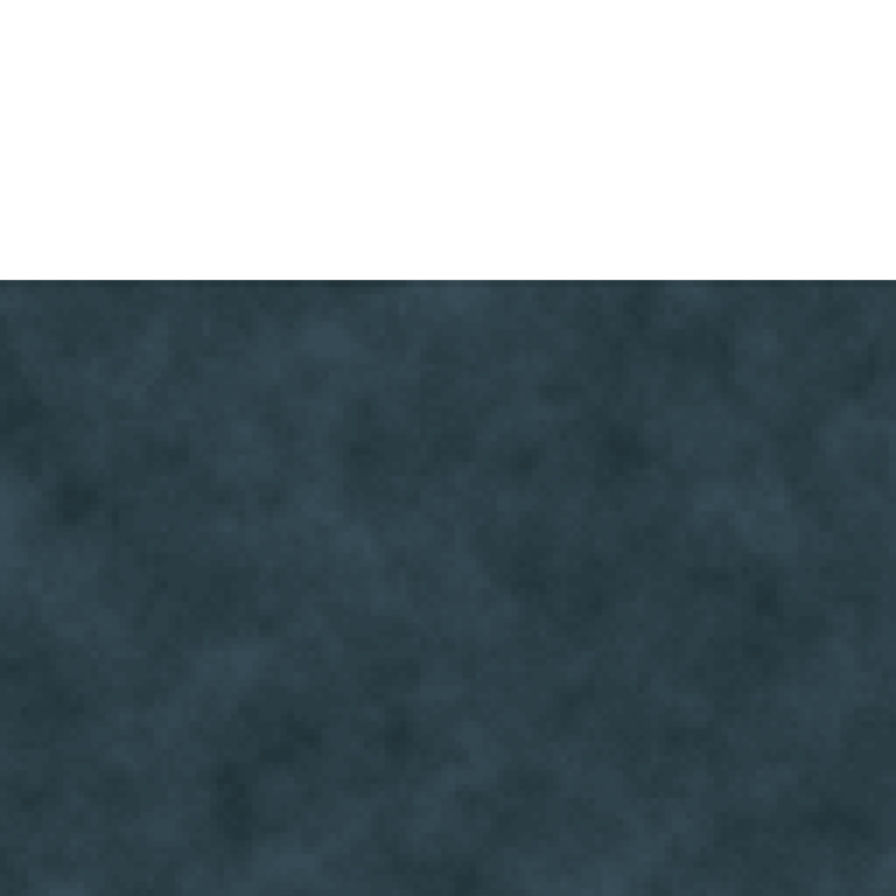
Write a Shadertoy shader that draws this texture.

```glsl
const float CELLS = 128.0;           // grain cells per canvas height
const float SLATE_ROWS = 88.0;       // rows covered by slate, from the bottom
const float CELL_BLUR = 0.24;        // half width of the blend between cells
const float COARSE_SIZE = 11.0;      // largest blotch, in cells
const int OCTAVES = 4;
const float OCTAVE_GAIN = 0.78;
const float GRAIN = 0.16;            // tone jitter of single cells
const float CONTRAST = 1.75;
const float LEVELS = 6.0;            // tonal steps
const float STEP_STRENGTH = 0.65;
const float RIM_SHADE = 0.30;        // darkening of the topmost row
const vec3 DARK_SLATE = vec3(0.142, 0.212, 0.238);
const vec3 LIGHT_SLATE = vec3(0.208, 0.290, 0.330);
const vec3 WHITE = vec3(1.0);

// Integer hash of a lattice point, from 0 to 1
float hash(vec2 p, uint seed) {
    uvec2 q = uvec2(ivec2(p) + 4096);
    uint h = q.x * 1597334677u ^ q.y * 3812015801u ^ seed * 2654435769u;
    h = (h ^ (h >> 16)) * 2246822519u;
    h = (h ^ (h >> 13)) * 3266489917u;
    h ^= h >> 16;
    return float(h >> 8) / 16777216.0;
}

float valueNoise(vec2 p, uint seed) {
    vec2 i = floor(p);
    vec2 f = fract(p);
    f = f * f * (3.0 - 2.0 * f);
    float low = mix(hash(i, seed), hash(i + vec2(1, 0), seed), f.x);
    float high = mix(hash(i + vec2(0, 1), seed), hash(i + 1.0, seed), f.x);
    return mix(low, high, f.y);
}

// Blotches of several sizes, normalised to 0..1
float blotches(vec2 cell) {
    float sum = 0.0, total = 0.0, weight = 1.0, size = COARSE_SIZE;
    for (int k = 0; k < OCTAVES; k++) {
        sum += weight * valueNoise((cell + 0.5) / size + float(k) * 7.3, uint(k + 1));
        total += weight;
        weight *= OCTAVE_GAIN;
        size *= 0.53;
    }
    return sum / total;
}

// Flat colour of one cell
vec3 slateCell(vec2 cell) {
    cell.y = min(cell.y, SLATE_ROWS - 1.0);
    float tone = 0.5 + (blotches(cell) - 0.5) * CONTRAST;
    tone += (hash(cell, 17u) - 0.5) * GRAIN;
    float stepped = floor(tone * LEVELS + 0.5) / LEVELS;
    tone = mix(tone, stepped, STEP_STRENGTH);
    tone -= RIM_SHADE * step(SLATE_ROWS - 1.5, cell.y);
    return mix(DARK_SLATE, LIGHT_SLATE, clamp(tone, -0.15, 1.1));
}

// Cells joined by narrow soft seams
vec3 slate(vec2 p) {
    vec2 i = floor(p - 0.5);
    vec2 f = smoothstep(0.5 - CELL_BLUR, 0.5 + CELL_BLUR, fract(p - 0.5));
    vec3 low = mix(slateCell(i), slateCell(i + vec2(1, 0)), f.x);
    vec3 high = mix(slateCell(i + vec2(0, 1)), slateCell(i + 1.0), f.x);
    return mix(low, high, f.y);
}

void mainImage(out vec4 fragColor, in vec2 fragCoord) {
    vec2 p = fragCoord / iResolution.y * CELLS;
    float pixel = CELLS / iResolution.y;

    // White band above the slate
    float band = smoothstep(-pixel, pixel, p.y - SLATE_ROWS);
    fragColor = vec4(mix(slate(p), WHITE, band), 1.0);
}
```
